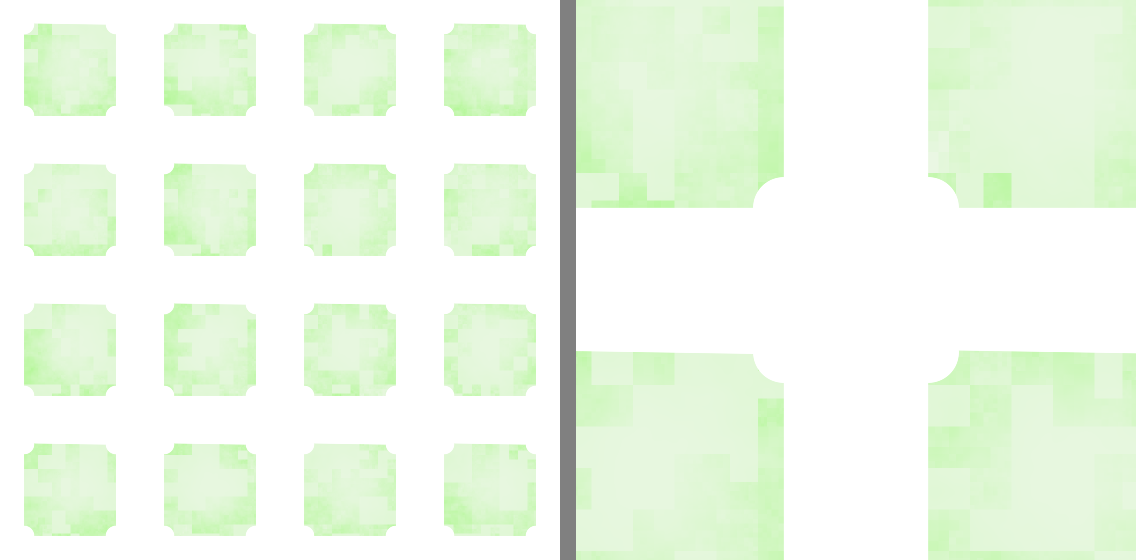
Left, the full canvas; right, a detail of the centre.
Reproduce this pattern procedurally as a three.js fragment shader.

```glsl
#define REPEATS 4.0
#define HALF_SIZE 0.328
#define NOTCH_RADIUS 0.073
#define TOP_LEAN 0.016
#define PATCH_SIZE 0.302
#define PATCH_SHIFT vec2(0.0, 0.42)
#define DRIFT 0.37
#define PALE_LIMIT 0.7
#define PALE vec3(0.92, 0.97, 0.895)
#define DEEP vec3(0.68, 0.97, 0.56)

varying vec2 vUv;

float hash(vec2 p) {
  return fract(sin(dot(p, vec2(127.1, 311.7))) * 43758.55);
}

float gradientAt(vec2 corner, vec2 offset) {
  float angle = 6.2832 * hash(corner);
  return dot(vec2(cos(angle), sin(angle)), offset);
}

float gradientNoise(vec2 p) {
  vec2 i = floor(p), f = fract(p);
  vec2 u = f * f * f * (f * (f * 6.0 - 15.0) + 10.0);
  vec2 e = vec2(0.0, 1.0);
  return mix(
    mix(gradientAt(i, f), gradientAt(i + e.yx, f - e.yx), u.x),
    mix(gradientAt(i + e.xy, f - e.xy), gradientAt(i + 1.0, f - 1.0), u.x), u.y);
}

// Square with a slightly leaning top and round bites out of its corners
float tileDistance(vec2 p) {
  float top = p.y + TOP_LEAN * p.x;
  float box = max(abs(p.x), max(-p.y, top)) - HALF_SIZE;
  return max(box, NOTCH_RADIUS - length(abs(p) - HALF_SIZE));
}

// Nested blocks, split in two or three; some stay whole and pale
float patchTone(vec2 p, vec2 tile) {
  vec2 q = p / PATCH_SIZE - PATCH_SHIFT;
  float seed = 0.0, tone = 0.0, weight = 0.46;
  for (int level = 0; level < 4; level++) {
    seed = hash(floor(q) + seed * 41.7);
    vec2 place = 97.0 * vec2(seed, hash(vec2(seed, 3.0)));
    float value = 0.5 + 1.2 * gradientNoise(place + tile * DRIFT);
    if (level < 2 && value > PALE_LIMIT) return 0.12;
    tone += weight * value;
    weight *= 0.62;
    q = fract(q) * (2.0 + floor(2.0 * seed));
  }
  return tone;
}

// Strength of the green: weak in the middle, strong at the rim
float greenTone(vec2 p, vec2 tile) {
  vec2 wander = 0.05 * vec2(gradientNoise(tile * DRIFT + 5.3), gradientNoise(tile * DRIFT + 9.7));
  float rim = smoothstep(0.08, 0.62, length(p - vec2(0.53, 0.54) - wander));
  float cloud = gradientNoise(p * 7.0 + tile * DRIFT) + 0.5 * gradientNoise(p * 17.0 + tile);
  float tone = patchTone(p, tile) * (1.0 + 0.35 * cloud);
  return clamp(0.04 + tone * (0.18 + 0.85 * rim), 0.0, 1.0);
}

void main() {
  vec2 grid = vUv * REPEATS;
  vec2 tile = floor(grid);
  vec2 local = fract(grid) - 0.5;
  vec2 footprint = fwidth(vUv) * REPEATS;

  // Four samples soften the block edges
  float tone = 0.0;
  for (int i = 0; i < 4; i++) {
    vec2 jitter = vec2(mod(float(i), 2.0), floor(float(i) / 2.0)) - 0.5;
    vec2 p = (local + 0.5 * jitter * footprint) / (2.0 * HALF_SIZE) + 0.5;
    tone += 0.25 * greenTone(p, tile);
  }

  float softness = 0.5 * max(footprint.x, footprint.y);
  float inside = 1.0 - smoothstep(-softness, softness, tileDistance(local));
  gl_FragColor = vec4(mix(vec3(1.0), mix(PALE, DEEP, tone), inside), 1.0);
}
```
